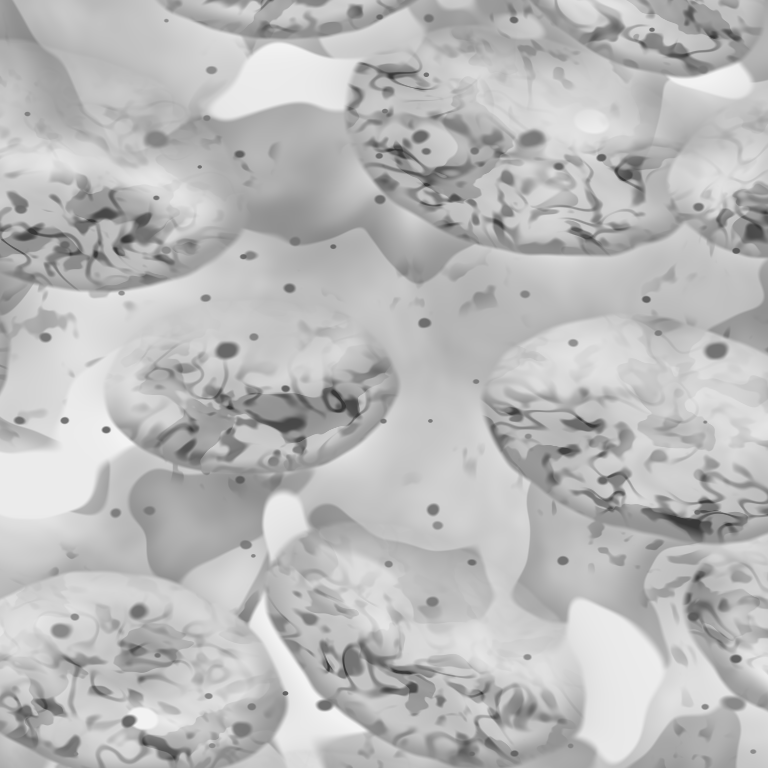
Reproduce this texture procedurally as a WebGL 2 fragment shader.

```glsl
#version 300 es
precision highp float;
// Pale grey bed of large tilted oval pebbles sunk in a cloudy matrix.
// Pebbles come from a staggered jittered grid; warped gradient noise gives
// their crackled undersides, the clouds, the shelves and the bright gaps.

#define CELL vec2(0.50, 0.31)
#define STONE vec2(0.220, 0.132)
#define TILT_MIN -0.55
#define TILT_MAX 0.28
#define GROUND_TONE 0.785
#define STONE_TONE 0.845
#define RIM_TONE 0.56
#define GAP_TONE 0.92
#define SPOT_DEPTH 0.30
#define CRACK_DEPTH 0.24
#define GRAIN 36.0
#define DOT_TONE 0.33

uniform vec2 u_resolution;
out vec4 fragColor;

vec2 hash2(vec2 p) {
  vec3 q = fract(p.xyx * vec3(0.1031, 0.1030, 0.0973));
  q += dot(q, q.yzx + 33.33);
  return fract((q.xx + q.yz) * q.zy);
}

float corner(vec2 i, vec2 f, vec2 o) {
  return dot(hash2(i + o + 50.0) * 2.0 - 1.0, f - o);
}

// Gradient noise, roughly -1 to 1
float noise(vec2 p) {
  vec2 i = floor(p), f = fract(p);
  vec2 u = f * f * f * (f * (f * 6.0 - 15.0) + 10.0);
  float low = mix(corner(i, f, vec2(0, 0)), corner(i, f, vec2(1, 0)), u.x);
  float high = mix(corner(i, f, vec2(0, 1)), corner(i, f, vec2(1, 1)), u.x);
  return 1.6 * mix(low, high, u.y);
}

float fbm(vec2 p, int octaves) {
  float sum = 0.0, amp = 0.5;
  for (int i = 0; i < octaves; i++) {
    sum += amp * noise(p);
    p = mat2(1.6, 1.2, -1.2, 1.6) * p + 7.3;
    amp *= 0.5;
  }
  return sum;
}

// Cloudy matrix with one-sided shelves and bright gaps
float ground(vec2 p) {
  vec2 w = p + 0.12 * vec2(fbm(p * 3.0, 3), fbm(p * 3.0 + 9.0, 3));
  float tone = GROUND_TONE + 0.24 * fbm(w * 4.0, 4);
  float shelf = fbm(w * 3.0 + 20.0, 3);
  tone -= 0.15 * smoothstep(0.02, 0.04, shelf) * (1.0 - smoothstep(0.04, 0.35, shelf));
  float gap = smoothstep(0.20, 0.225, fbm(w * 3.5 + 40.0, 2));
  float flecks = smoothstep(0.08, 0.25, fbm(w * GRAIN, 2));
  tone -= 0.16 * flecks * smoothstep(0.02, 0.22, fbm(p * 5.0 + 60.0, 3));
  return mix(tone, GAP_TONE, gap);
}

// Surface tone; q is in unit-oval space, s in rotated canvas units
float stoneTone(vec2 q, vec2 s, float d, vec2 seed) {
  vec2 w = s * vec2(0.75, 1.1) + seed * 9.0;
  w += 0.018 * vec2(noise(w * 14.0), noise(w * 14.0 + 5.0));
  float cloud = fbm(w * 8.0, 4);
  float under = 1.0 - smoothstep(-0.6, 0.65, q.y + 1.6 * cloud);
  float spots = smoothstep(0.04, 0.24, fbm(w * GRAIN, 2));
  float cracks = 1.0 - smoothstep(0.02, 0.16, abs(noise(w * GRAIN * 0.8 + 30.0)));
  cracks *= smoothstep(-0.12, 0.10, fbm(w * 13.0 + 3.0, 2));
  float plates = smoothstep(0.09, 0.13, fbm(w * 11.0 + 15.0, 4));
  float tone = STONE_TONE + 0.16 * cloud - 0.07 * under;
  tone -= 0.16 * plates * (0.25 + 0.75 * under);
  tone -= (0.12 + 0.88 * under) * (SPOT_DEPTH * spots + CRACK_DEPTH * cracks);
  float side = 1.0 - smoothstep(-0.6, 0.7, q.y - 0.4 * q.x);
  float rim = smoothstep(0.80, 0.99, d + 0.15 * cloud) * (0.15 + 0.65 * side);
  tone = mix(tone, RIM_TONE, rim);
  // One pale chip on some pebbles
  vec2 chip = (q - (seed - 0.5) * 1.1) * STONE + 0.006 * cloud;
  float chipMask = 1.0 - smoothstep(0.014, 0.019, length(chip * vec2(0.8, 1.15)));
  return mix(tone, 0.95, chipMask * step(0.45, seed.x));
}

// Lays every nearby pebble over the ground
float layStones(vec2 p, float tone) {
  vec2 home = floor(p / CELL);
  float wobble = fbm(p * 6.0, 3);
  for (int j = -1; j <= 1; j++)
  for (int i = -1; i <= 1; i++) {
    vec2 cell = home + vec2(i, j);
    vec2 h = hash2(cell + 21.0), k = hash2(cell + 87.0);
    vec2 center = cell + 0.5 + (h - 0.5) * 0.36;
    center.x += 0.5 * mod(cell.y, 2.0) - 0.25;
    float a = mix(TILT_MIN, TILT_MAX, k.x);
    vec2 s = mat2(cos(a), -sin(a), sin(a), cos(a)) * (p - center * CELL);
    vec2 q = s / (STONE * mix(0.85, 1.18, k.y));
    float d = length(q) + 0.13 * wobble;
    if (d > 1.7) continue;
    float below = 1.0 - smoothstep(-0.7, 0.2, q.y);
    tone += (0.11 * below - 0.05) * exp(-8.0 * max(d - 1.0, 0.0));
    float buried = smoothstep(0.0, 0.9, q.y + 1.2 * wobble) * step(0.4, h.y);
    float cover = (1.0 - smoothstep(0.975, 1.02, d)) * (1.0 - 0.75 * buried);
    if (cover > 0.0) tone = mix(tone, stoneTone(q, s, d, h), cover);
  }
  return tone;
}

// Sparse soft dark pits at two sizes
float addDots(vec2 p, float tone) {
  for (int layer = 0; layer < 2; layer++) {
    float scale = 8.0 + 9.0 * float(layer);
    vec2 g = p * scale, id = floor(g) + 130.0 * float(layer);
    vec2 h = hash2(id + 11.0), k = hash2(id + 45.0);
    vec2 v = fract(g) - 0.3 - 0.4 * h;
    float d = length(v * vec2(0.85, 1.1)) + 0.03 * noise(p * 50.0);
    float r = mix(0.05, 0.13, k.y);
    float mask = (1.0 - smoothstep(r * 0.55, r * 1.15, d)) * step(k.x, 0.26);
    tone = mix(tone, DOT_TONE + 0.2 * h.x, 0.9 * mask);
  }
  return tone;
}

void main() {
  vec2 p = gl_FragCoord.xy / min(u_resolution.x, u_resolution.y);
  float tone = addDots(p, layStones(p, ground(p)));
  fragColor = vec4(vec3(clamp(tone, 0.22, 0.95)), 1.0);
}
```
